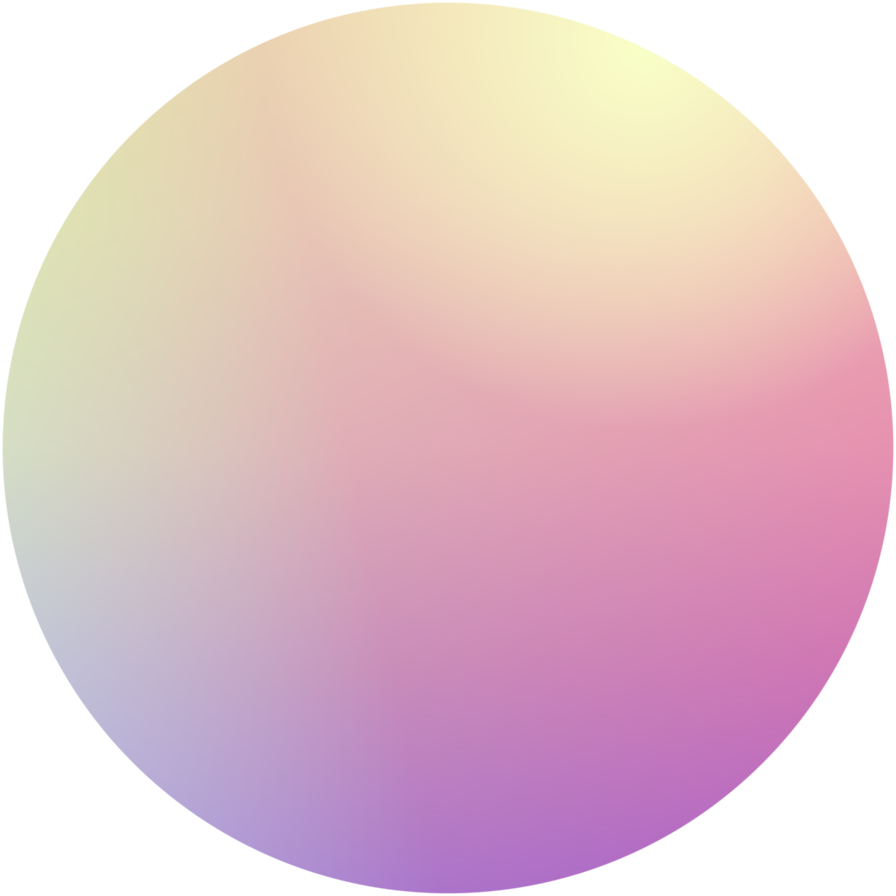
This background is drawn by a Shadertoy shader. Its source:

```glsl
// A pastel disc on white, shaded like a soft gradient mesh.
// Two vertical colour ramps, body and left rim, meet along a leaning ridge;
// a round yellow glow lies over the upper right.

// Blends five evenly spaced colours along t in 0..1.
vec3 ramp(vec3 stops[5], float t) {
    vec3 color = vec3(0.0);
    for (int i = 0; i < 5; i++) {
        color += stops[i] * max(0.0, 1.0 - abs(4.0 * t - float(i)));
    }
    return color;
}

// Violet at the bottom, through rose, to peach; more saturated to the right.
vec3 bodyColor(vec2 p) {
    vec3 stops[5] = vec3[5](
        vec3(0.67, 0.45, 0.79), vec3(0.79, 0.54, 0.725), vec3(0.88, 0.66, 0.71),
        vec3(0.915, 0.745, 0.705), vec3(0.93, 0.79, 0.68));
    return ramp(stops, p.y) + (p.x - 0.5) * vec3(0.04, -0.18, -0.04);
}

// Periwinkle at the bottom, through pale sage, to straw.
vec3 rimColor(float height) {
    vec3 stops[5] = vec3[5](
        vec3(0.69, 0.71, 0.90), vec3(0.75, 0.78, 0.86), vec3(0.835, 0.87, 0.77),
        vec3(0.865, 0.90, 0.70), vec3(0.89, 0.88, 0.66));
    return ramp(stops, height);
}

void mainImage(out vec4 fragColor, in vec2 fragCoord) {
    float side = min(iResolution.x, iResolution.y);
    vec2 p = (fragCoord - 0.5 * iResolution.xy) / side + 0.5;
    vec2 q = clamp(p, 0.0, 1.0);

    // Left rim fades into the body at the ridge.
    float ridge = mix(0.49, 0.29, q.y);
    float rim = max(0.0, 1.0 - q.x / ridge);
    vec3 color = mix(bodyColor(q), rimColor(q.y), rim);

    // Yellow glow, nearly linear with a slightly rounded falloff.
    float glow = clamp(1.0 - distance(q, vec2(0.72, 0.95)) / 0.43, 0.0, 1.0);
    glow += 0.35 * glow * (1.0 - glow);
    color = mix(color, vec3(0.975, 1.0, 0.78), glow);

    // Smooth disc edge over white.
    float edge = length(p - 0.5) - 0.497;
    float disc = 1.0 - smoothstep(-1.0 / side, 1.0 / side, edge);
    fragColor = vec4(mix(vec3(1.0), color, disc), 1.0);
}
```
